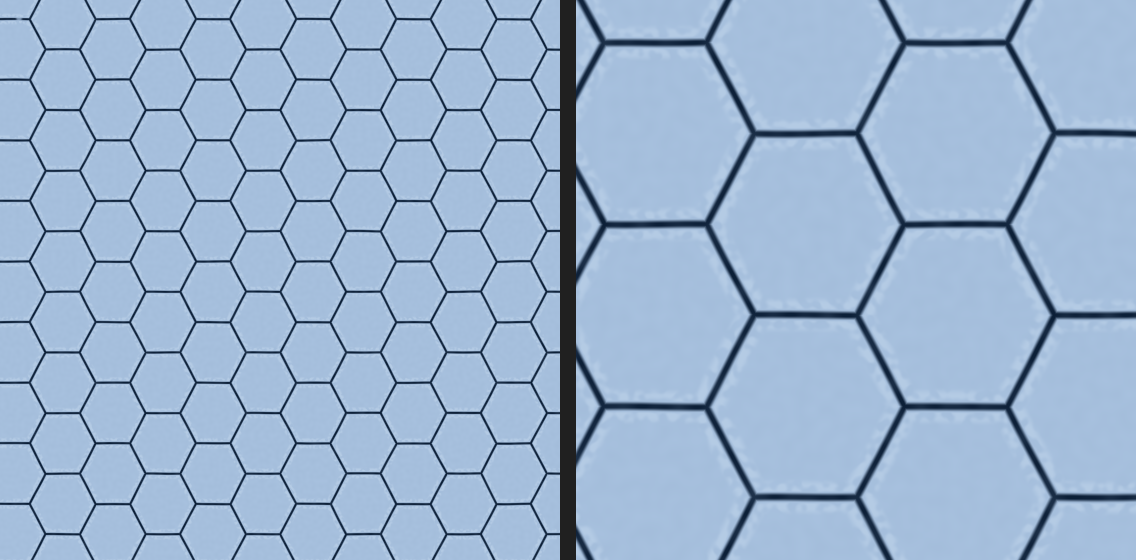
Left: the whole. Right: its middle third, enlarged.
This pattern is drawn by a Shadertoy shader. Its source:

```glsl
const vec3 CELL_BLUE = vec3(0.648, 0.748, 0.864);
const vec3 HALO_BLUE = vec3(0.705, 0.795, 0.895);
const vec3 LINE_NAVY = vec3(0.045, 0.120, 0.215);

const vec2 LATTICE_CENTER = vec2(0.470, 0.533);
const float CELL_HEIGHT = 0.1082;
const float HALF_EDGE = 0.0306;   // half of a horizontal side
const float SLANT_RUN = 0.0283;   // horizontal reach of a sloping side

vec2 hashGradient(vec2 cell) {
    vec3 h = fract(cell.xyx * vec3(0.1031, 0.1030, 0.0973));
    h += dot(h, h.yzx + 33.33);
    float angle = 6.2832 * fract((h.x + h.y) * h.z);
    return vec2(cos(angle), sin(angle));
}

float gradientNoise(vec2 p) {
    vec2 i = floor(p), f = fract(p);
    vec2 u = f * f * f * (f * (f * 6.0 - 15.0) + 10.0);
    vec2 e = vec2(0.0, 1.0);
    float low = mix(dot(hashGradient(i), f),
                    dot(hashGradient(i + e.yx), f - e.yx), u.x);
    float high = mix(dot(hashGradient(i + e.xy), f - e.xy),
                     dot(hashGradient(i + e.yy), f - e.yy), u.x);
    return mix(low, high, u.y);
}

float segmentDistance(vec2 p, vec2 a, vec2 b) {
    vec2 ab = b - a;
    return length(p - a - ab * clamp(dot(p - a, ab) / dot(ab, ab), 0.0, 1.0));
}

// Distance to a flat-topped honeycomb, folded into one quarter of its period
float honeycombDistance(vec2 p, float cellHeight, float halfEdge, float slantRun) {
    float columnStep = 2.0 * halfEdge + slantRun;
    vec2 period = vec2(2.0 * columnStep, cellHeight);
    vec2 q = abs(mod(p + 0.5 * period, period) - 0.5 * period);
    vec2 top = vec2(halfEdge, 0.5 * cellHeight);
    vec2 side = vec2(halfEdge + slantRun, 0.0);
    float d = segmentDistance(q, vec2(0.0, top.y), top);
    d = min(d, segmentDistance(q, top, side));
    return min(d, segmentDistance(q, side, vec2(columnStep, 0.0)));
}

// Bright, mottled fringe on both sides of each line
float haloMask(float d, vec2 uv) {
    float band = smoothstep(0.0028, 0.0042, d) * (1.0 - smoothstep(0.0065, 0.0115, d));
    return band * smoothstep(-0.30, 0.25, gradientNoise(uv * 170.0));
}

void mainImage(out vec4 fragColor, in vec2 fragCoord) {
    vec2 uv = fragCoord / iResolution.y;
    float pixel = 1.0 / iResolution.y;

    // Slight unevenness in the drawn lines
    vec2 wobble = vec2(gradientNoise(uv * 16.0), gradientNoise(uv * 16.0 + 57.0));
    vec2 p = uv - LATTICE_CENTER + 0.0012 * wobble;
    float d = honeycombDistance(p, CELL_HEIGHT, HALF_EDGE, SLANT_RUN);

    // Soft dark line with a small worn spot near the upper left
    float outer = max(0.0033, 0.0005 + pixel);
    float ink = 1.0 - smoothstep(0.0005, outer, d);
    ink *= 0.96 + 0.12 * gradientNoise(uv * 90.0);
    ink *= smoothstep(0.002, 0.008, length(uv - vec2(0.034, 0.967))) * 0.7 + 0.3;

    // Faint grain in the cells
    vec3 color = CELL_BLUE + 0.012 * gradientNoise(uv * 110.0 + 19.0);
    color = mix(color, HALO_BLUE, haloMask(d, uv));
    color = mix(color, LINE_NAVY, clamp(ink, 0.0, 1.0));
    fragColor = vec4(color, 1.0);
}
```
